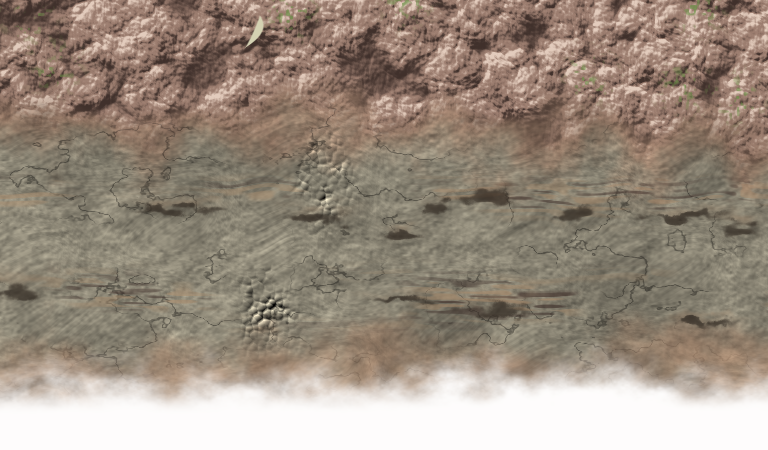
This texture is drawn by a Shadertoy shader. Its source:

```glsl
// A cut bank of earth: lumpy red soil over cracked grey clay, fading into white mist.
// Soil is a height field of overlapping domes lit from above; clay, strata and mist
// are layered value noise, with cracks and sprouts placed in units of canvas height.

#define SOIL_EDGE 0.725
#define SOIL_SCALE 8.5
#define SOIL_CONTRAST 3.0
#define CLAY_RELIEF 1.3
#define CRACK_DEPTH 0.8
#define STRATA_STRENGTH 0.7
#define MIST_TOP 0.215
#define MIST_BOTTOM 0.08
#define MIST_RAGGED 0.13

const vec3 SOIL_DARK = vec3(0.25, 0.19, 0.17);
const vec3 SOIL_MID = vec3(0.61, 0.49, 0.435);
const vec3 SOIL_LIGHT = vec3(0.89, 0.80, 0.74);
const vec3 CLAY = vec3(0.51, 0.49, 0.43);
const vec3 RUST = vec3(0.60, 0.48, 0.39);
const vec2 TO_LIGHT = vec2(-0.003, 0.005);

// Crack centre (xy) and half size (zw)
const vec4 CRACKS[12] = vec4[12](
    vec4(0.39, 0.538, 0.10, 0.012), vec4(0.70, 0.516, 0.07, 0.016),
    vec4(1.08, 0.560, 0.07, 0.020), vec4(0.96, 0.540, 0.03, 0.018),
    vec4(0.90, 0.478, 0.04, 0.014), vec4(1.28, 0.527, 0.05, 0.018),
    vec4(1.51, 0.518, 0.09, 0.011), vec4(1.65, 0.489, 0.05, 0.018),
    vec4(1.10, 0.312, 0.09, 0.016), vec4(0.89, 0.333, 0.09, 0.009),
    vec4(0.03, 0.355, 0.08, 0.022), vec4(1.56, 0.284, 0.09, 0.008));

const vec2 SPROUTS[8] = vec2[8](
    vec2(0.06, 0.97), vec2(0.12, 0.85), vec2(0.65, 0.97), vec2(0.90, 1.0),
    vec2(1.31, 0.83), vec2(1.52, 0.81), vec2(1.64, 0.78), vec2(1.55, 0.98));

float hash(vec2 p) {
    vec3 q = fract(p.xyx * 0.1031);
    q += dot(q, q.yzx + 33.33);
    return fract((q.x + q.y) * q.z);
}

float noise(vec2 p) {
    vec2 i = floor(p), f = fract(p);
    f = f * f * (3.0 - 2.0 * f);
    return mix(mix(hash(i), hash(i + vec2(1, 0)), f.x),
               mix(hash(i + vec2(0, 1)), hash(i + 1.0), f.x), f.y);
}

float fbm(vec2 p) {
    float sum = 0.0, amp = 0.52;
    for (int i = 0; i < 5; i++, amp *= 0.5) {
        sum += amp * noise(p);
        p = p * 2.03 + 7.3;
    }
    return sum;
}

float blob(vec2 d) { return exp(-dot(d, d)); }

// Highest of the randomly sized domes around p
float domes(vec2 p) {
    float top = 0.0;
    for (int i = 0; i < 9; i++) {
        vec2 c = floor(p) + vec2(i % 3 - 1, i / 3 - 1);
        vec2 d = c + vec2(hash(c), hash(c + 41.7)) - p;
        top = max(top, 0.5 + 0.5 * hash(c + 83.1) - dot(d, d));
    }
    return top;
}

float soilHeight(vec2 p) {
    p += 0.018 * (vec2(noise(p * 19.0), noise(p * 19.0 + 31.0)) - 0.5);
    float h = 0.0, amp = 1.0, freq = SOIL_SCALE;
    for (int i = 0; i < 5; i++, amp *= 0.48, freq *= 2.15)
        h += amp * domes(p * freq + float(i) * 19.0);
    return h;
}

vec3 soilColor(vec2 p) {
    float h = soilHeight(p);
    float lit = 0.53 + SOIL_CONTRAST * (h - soilHeight(p + TO_LIGHT));
    lit += 0.6 * (fbm(p * 22.0) - 0.5) + 0.3 * (noise(p * 150.0) - 0.5);
    lit *= mix(0.35, 1.0, smoothstep(0.65, 1.15, h));
    vec3 col = mix(SOIL_DARK, SOIL_MID, smoothstep(0.0, 0.5, lit));
    return mix(col, SOIL_LIGHT, smoothstep(0.48, 1.0, lit));
}

vec3 clayColor(vec2 p) {
    // Weathered surface: broad stains, low relief, grit and wandering hairline cracks
    vec2 q = p * vec2(17, 27) + 2.0 * noise(p * 9.0);
    float grain = fbm(q);
    float relief = grain - fbm(q + TO_LIGHT * 24.0);
    vec3 col = CLAY * (1.0 + 0.3 * (fbm(p * 5.0) - 0.5) + 0.2 * (noise(p * vec2(16, 4)) - 0.5));
    col *= 1.0 + CLAY_RELIEF * relief + 0.2 * (noise(p * vec2(120, 160)) - 0.5);
    float hairline = smoothstep(0.022, 0.0, abs(fbm(p * vec2(10, 15) + 4.0) - 0.5));
    col *= 1.0 - 0.35 * hairline * smoothstep(0.4, 0.7, noise(p * 11.0));
    col = mix(col, RUST * (0.6 + 0.8 * grain), 0.75 * smoothstep(0.32, 0.17, p.y + 0.25 * (fbm(p * 8.0) - 0.5)));

    // Bedding lines in two loose bands
    float line = noise(p * vec2(13, 125) + 2.5 * noise(p * 10.0));
    float band = blob(vec2((p.y - 0.335) / 0.05, 0)) + 0.8 * blob(vec2((p.y - 0.56) / 0.04, 0));
    band *= STRATA_STRENGTH * smoothstep(0.38, 0.65, noise(p * vec2(5, 12) + 5.0));
    col = mix(col, vec3(0.66, 0.55, 0.43), band * smoothstep(0.55, 0.75, line));
    col = mix(col, SOIL_DARK, band * smoothstep(0.36, 0.15, line));

    // Crumbled patches
    float crumb = blob((p - vec2(0.72, 0.60)) * vec2(20, 12)) + blob((p - vec2(0.59, 0.31)) * vec2(18, 14));
    col *= 1.0 + 3.0 * crumb * (domes(p * 75.0) - domes((p + TO_LIGHT) * 75.0)) * noise(p * 40.0);

    // Ragged dark hollows below pale ledges
    vec2 warp = vec2(fbm(p * 26.0), fbm(p * 26.0 + 9.0)) - 0.5;
    float streak = noise(p * vec2(26, 95));
    for (int i = 0; i < 12; i++) {
        vec2 d = (p - CRACKS[i].xy + warp * vec2(0.08, 0.045)) / CRACKS[i].zw;
        float hollow = blob(d * 0.8) * (0.3 + 0.9 * streak);
        col = mix(col, vec3(0.64, 0.55, 0.45), 0.6 * blob(d - vec2(0.1, 1.5)) * streak);
        col = mix(col, vec3(0.20, 0.17, 0.14), CRACK_DEPTH * (0.3 * hollow + 0.7 * smoothstep(0.35, 0.7, hollow)));
    }
    return col;
}

void mainImage(out vec4 fragColor, in vec2 fragCoord) {
    vec2 p = fragCoord / iResolution.y;

    // Soil crumbles into clay through stained, uneven patches
    float level = p.y - SOIL_EDGE + 0.045 * smoothstep(0.7, 1.5, p.x) + 0.2 * (fbm(p * 9.0 + 20.0) - 0.5);
    vec3 col = clayColor(p);
    col *= mix(vec3(1), vec3(1.08, 0.91, 0.86), smoothstep(-0.12, 0.02, level));
    if (level > -0.05) col = mix(col, soilColor(p), smoothstep(-0.05, 0.08, level));

    // Sprout clusters
    float leaves = smoothstep(0.55, 0.75, noise(p * 125.0)) * smoothstep(0.35, 0.6, noise(p * 45.0));
    for (int i = 0; i < 8; i++)
        col = mix(col, vec3(0.42, 0.56, 0.28), 0.75 * leaves * blob((p - SPROUTS[i]) / 0.045));

    // One pale curled leaf
    vec2 q = p - vec2(0.573, 0.93);
    float halfWidth = 0.01 * (1.0 - pow(q.y / 0.036, 2.0));
    float bend = abs(q.x - 0.45 * q.y + 9.0 * q.y * q.y);
    col = mix(col, vec3(0.83, 0.82, 0.70), smoothstep(-0.002, 0.003, halfWidth - bend));

    // Wispy mist over the foot of the bank
    float crest = 0.022 * blob(vec2((p.x - 1.22) / 0.25, 0));
    float wisps = MIST_RAGGED * (fbm(p * vec2(13, 17) + 50.0) - 0.5) * smoothstep(0.06, 0.15, p.y);
    float mist = 1.0 - smoothstep(MIST_BOTTOM, MIST_TOP, p.y - crest + wisps);
    fragColor = vec4(clamp(mix(col, vec3(0.995, 0.99, 0.987), mist), 0.0, 1.0), 1.0);
}
```
